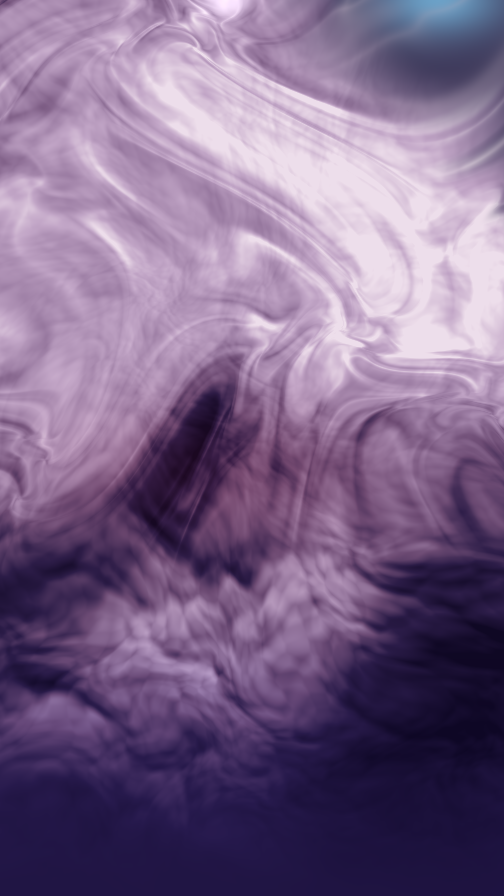
This background is drawn by a WebGL 1 fragment shader. Its source:

```glsl
precision highp float;

uniform vec2 u_resolution;

vec2 hash2(vec2 cell) {
  vec2 seed = vec2(dot(cell, vec2(127.1, 311.7)), dot(cell, vec2(269.5, 183.3)));
  return fract(sin(seed) * 43758.545);
}

// Soft elliptical spot, 1 at the centre
float blob(vec2 p, vec2 centre, vec2 radius) {
  vec2 d = (p - centre) / radius;
  return exp(-dot(d, d));
}

// Smooth cellular noise: rounded domes meeting in creases
float domes(vec2 p) {
  vec2 cell = floor(p);
  float sum = 0.0;
  for (int y = -1; y <= 1; y++) {
    for (int x = -1; x <= 1; x++) {
      vec2 neighbour = cell + vec2(float(x), float(y));
      vec2 d = neighbour + hash2(neighbour) - p;
      sum += exp(-14.0 * dot(d, d));
    }
  }
  return 1.0 + log(sum + 1e-6) / 14.0;
}

float billows(vec2 p) {
  mat2 turn = mat2(1.62, 1.25, -1.25, 1.62);
  float height = 0.0;
  float weight = 0.5;
  for (int i = 0; i < 4; i++) {
    height += weight * domes(p);
    p = turn * p + 7.3;
    weight *= 0.5;
  }
  return height;
}

// Billows lit from one side, with darker creases
float relief(vec2 p, float scale, vec2 light) {
  float height = billows(p * scale);
  float facing = height - billows(p * scale + light * 0.09);
  return facing * 2.2 + (height - 0.79) * 0.5;
}

// Layered sines that fold space into swirls
vec2 swirl(vec2 p, float frequency, float strength) {
  mat2 turn = mat2(0.8, 0.6, -0.6, 0.8);
  for (int i = 0; i < 6; i++) {
    float phase = float(i) * 1.9;
    p += strength / frequency * sin(turn * p.yx * frequency + vec2(phase, phase + 1.3));
    p = turn * p;
    frequency *= 1.6;
  }
  // Undo the six turns so that the result stays near its source
  for (int i = 0; i < 6; i++) p = p * turn;
  return p;
}

// Thin veils along folded contours
float wisps(vec2 p, float frequency) {
  float wave = sin(p.x * frequency + 2.0 * sin(p.y * frequency * 0.4));
  float ridge = 1.0 - sqrt(wave * wave + 0.015);
  return ridge * ridge;
}

// Broad light and shade of the cloud banks
float cloudTone(vec2 p) {
  float tone = 0.15 + 0.54 * smoothstep(0.37, 0.62, p.y);
  tone += 0.36 * blob(p, vec2(0.8, 0.66), vec2(0.3, 0.17));
  tone += 0.22 * blob(p, vec2(0.46, 0.83), vec2(0.34, 0.14));
  tone += 0.24 * blob(p, vec2(0.12, 0.47), vec2(0.25, 0.07));
  tone += 0.38 * blob(p, vec2(0.35, 0.31), vec2(0.42, 0.09));
  tone += 0.34 * blob(p, vec2(0.75, 0.4), vec2(0.25, 0.07));
  tone += 0.14 * blob(p, vec2(0.2, 0.18), vec2(0.4, 0.1));
  tone -= 0.22 * blob(p, vec2(0.37, 0.47), vec2(0.22, 0.06));
  tone -= 0.2 * blob(p, vec2(0.1, 0.36), vec2(0.3, 0.04));
  tone -= 0.13 * blob(p, vec2(0.95, 0.2), vec2(0.35, 0.12));
  tone -= 0.16 * blob(p, vec2(0.0, 1.0), vec2(0.25, 0.15));
  return tone;
}

vec3 palette(float tone) {
  float t = clamp(tone, 0.0, 1.0) * 5.0;
  vec3 color = mix(vec3(0.06, 0.03, 0.14), vec3(0.17, 0.11, 0.28), clamp(t, 0.0, 1.0));
  color = mix(color, vec3(0.42, 0.29, 0.45), clamp(t - 1.0, 0.0, 1.0));
  color = mix(color, vec3(0.61, 0.49, 0.64), clamp(t - 2.0, 0.0, 1.0));
  color = mix(color, vec3(0.76, 0.65, 0.78), clamp(t - 3.0, 0.0, 1.0));
  return mix(color, vec3(0.93, 0.87, 0.92), clamp(t - 4.0, 0.0, 1.0));
}

void main() {
  vec2 uv = gl_FragCoord.xy / u_resolution;
  vec2 p = gl_FragCoord.xy / u_resolution.y;
  vec2 folded = swirl(p + 0.7, 10.0, 0.75) - 0.7;
  vec2 rolled = swirl(p, 8.0, 0.3);
  float upper = smoothstep(0.36, 0.48, uv.y + (folded.x - p.x) * 0.4);

  // Streaming smoke above, rounded puffs below, haze at the foot
  float patches = smoothstep(0.65, 1.0, domes(rolled * 6.0));
  float veil = wisps(folded, 26.0) + 0.7 * wisps(folded.yx + 0.4, 47.0);
  float streaming = 0.6 * relief(folded, 5.0, vec2(0.5, 0.8)) + 0.22 * (veil - 0.35) * patches;
  streaming += 0.25 * relief(rolled, 11.0, vec2(0.6, 0.7));
  float puffy = relief(rolled, 8.5, vec2(0.3, 0.95)) * smoothstep(0.0, 0.3, uv.y);
  float tone = cloudTone(uv + (folded - p) * vec2(0.7, 0.45));
  tone += mix(puffy * (0.3 + 1.2 * tone), streaming, upper);

  // Colder foot and a plum hollow
  vec3 color = palette(tone);
  color *= mix(vec3(0.88, 0.9, 1.08), vec3(1.0), smoothstep(0.05, 0.35, uv.y));
  color += vec3(0.05, 0.0, -0.01) * blob(uv, vec2(0.42, 0.47), vec2(0.3, 0.08));

  // Blue gap in the upper right corner, crossed by veils
  float beyond = dot(p + (folded - p) * 0.6 - vec2(0.47, 0.9), vec2(0.81, 0.58));
  vec3 gap = mix(vec3(0.24, 0.22, 0.35), vec3(0.42, 0.63, 0.78), blob(uv, vec2(0.87, 1.0), vec2(0.13, 0.04)));
  gap = mix(gap, vec3(0.72, 0.66, 0.73), clamp(veil * 0.45, 0.0, 0.7));
  color = mix(color, gap, smoothstep(-0.03, 0.05, beyond));

  // Small lamp glow at the top edge
  color += vec3(0.3, 0.33, 0.3) * blob(uv, vec2(0.45, 1.0), vec2(0.06, 0.02));
  gl_FragColor = vec4(color, 1.0);
}
```
